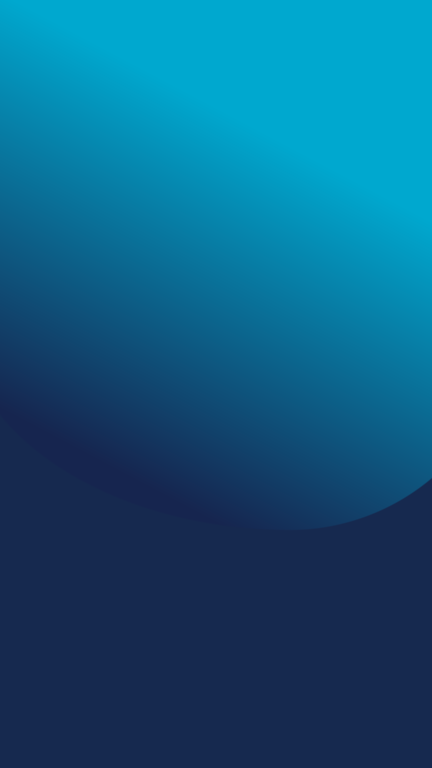
Give the GLSL for this background, as a Shadertoy shader.

```glsl
// Draws a slanted cyan-to-navy gradient in a large rounded shape over flat navy.

const vec3 NAVY = vec3(0.086, 0.160, 0.310);
const vec3 INDIGO = vec3(0.086, 0.146, 0.310);
const vec3 CYAN = vec3(0.000, 0.660, 0.812);

// Progress of a slanted ramp: 0 on its upper line, 1 on its lower line.
float slantedRamp(vec2 p, float top, float slope, float span) {
    return clamp((top - p.y - slope * p.x) / span, 0.0, 1.0);
}

// Approximate distance to a bowl whose left and right radii differ.
// The sides continue straight up above the centre.
float bowlDistance(vec2 p, vec2 center, float leftRadius, float rightRadius, float depth) {
    vec2 q = p - center;
    float width = q.x < 0.0 ? leftRadius : rightRadius;
    vec2 scaled = vec2(q.x / width, min(q.y, 0.0) / depth);
    return (length(scaled) - 1.0) * depth;
}

// Antialiased coverage of the inside of a shape.
float coverage(float dist, float pixel) {
    return 1.0 - smoothstep(-pixel, pixel, dist);
}

void mainImage(out vec4 fragColor, in vec2 fragCoord) {
    // Canvas height is one unit
    vec2 p = fragCoord / iResolution.y;
    float pixel = 1.0 / iResolution.y;

    // Gradient falling toward the lower left
    float ramp = slantedRamp(p, 1.0104, 0.53, 0.5417);
    vec3 glow = mix(CYAN, INDIGO, ramp);

    // Rounded lower edge over the flat ground
    float bowl = bowlDistance(p, vec2(0.3776, 0.5964), 0.4297, 0.2865, 0.2865);
    vec3 color = mix(NAVY, glow, coverage(bowl, pixel));

    fragColor = vec4(color, 1.0);
}
```
